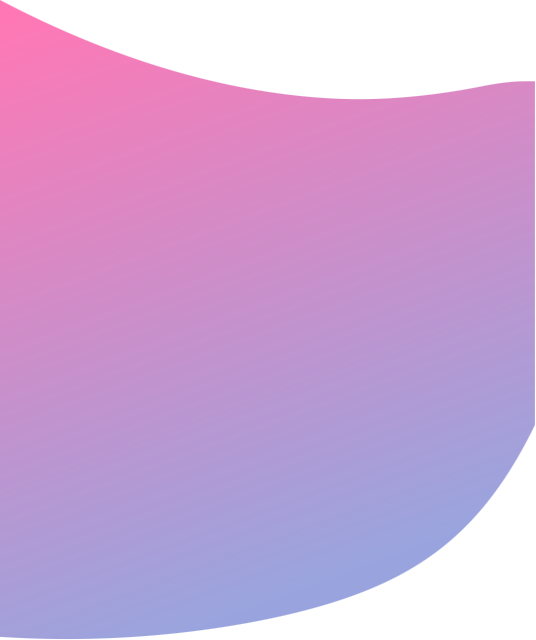
Reproduce this background procedurally as a Shadertoy shader.

```glsl
// A pink to periwinkle gradient panel with a dipping top and a rounded lower right, on white.
#define PINK       vec3(1.0, 0.47, 0.71)
#define PERIWINKLE vec3(0.60, 0.645, 0.87)
#define PAPER      vec3(1.0)
#define FADE_RANGE vec2(0.03, 1.10)  // where the gradient starts and ends
#define FADE_TILT  0.31              // share of x in the gradient direction
#define DIP        vec2(0.67, 0.155) // lowest point of the top edge
#define CREST_RISE 0.028             // rise of the top edge right of the dip
#define BELLY      vec2(0.125, 0.9985) // lowest point of the bottom edge
#define CORNER     vec2(0.998, 0.664)  // right end of the bottom edge

// Polynomial smooth minimum
float smoothMin(float a, float b, float blend) {
    float h = max(blend - abs(a - b), 0.0) / blend;
    return min(a, b) - 0.25 * h * h * blend;
}

// Depth of the top edge: a valley whose right slope levels off
float topEdge(float x) {
    float rise = DIP.y * pow(abs(1.0 - x / DIP.x), 1.9);
    if (x > DIP.x) rise = smoothMin(rise, CREST_RISE, 0.008);
    return DIP.y - rise;
}

// Depth of the bottom edge: nearly flat, then curling up to the corner
float bottomEdge(float x) {
    float u = (x - BELLY.x) / (CORNER.x - BELLY.x);
    float curl = 0.5 * u * u + 0.5 * pow(max(u, 0.0), 7.0);
    return BELLY.y - (BELLY.y - CORNER.y) * curl;
}

// Coverage from a signed value, softened over one pixel
float cover(float inside) {
    return clamp(0.5 + inside / max(fwidth(inside), 1e-5), 0.0, 1.0);
}

void mainImage(out vec4 fragColor, in vec2 fragCoord) {
    // x runs right and y runs down, both from 0 to 1
    vec2 p = fragCoord / iResolution.xy;
    p.y = 1.0 - p.y;

    // Tilted linear gradient
    float along = p.y + FADE_TILT * p.x;
    float fade = clamp((along - FADE_RANGE.x) / (FADE_RANGE.y - FADE_RANGE.x), 0.0, 1.0);
    vec3 panelColor = mix(PINK, PERIWINKLE, fade);

    // Panel bounded by the two curves and the straight right side
    float panel = cover(p.y - topEdge(p.x))
                * cover(bottomEdge(p.x) - p.y)
                * cover(CORNER.x - p.x);

    fragColor = vec4(mix(PAPER, panelColor, panel), 1.0);
}
```
